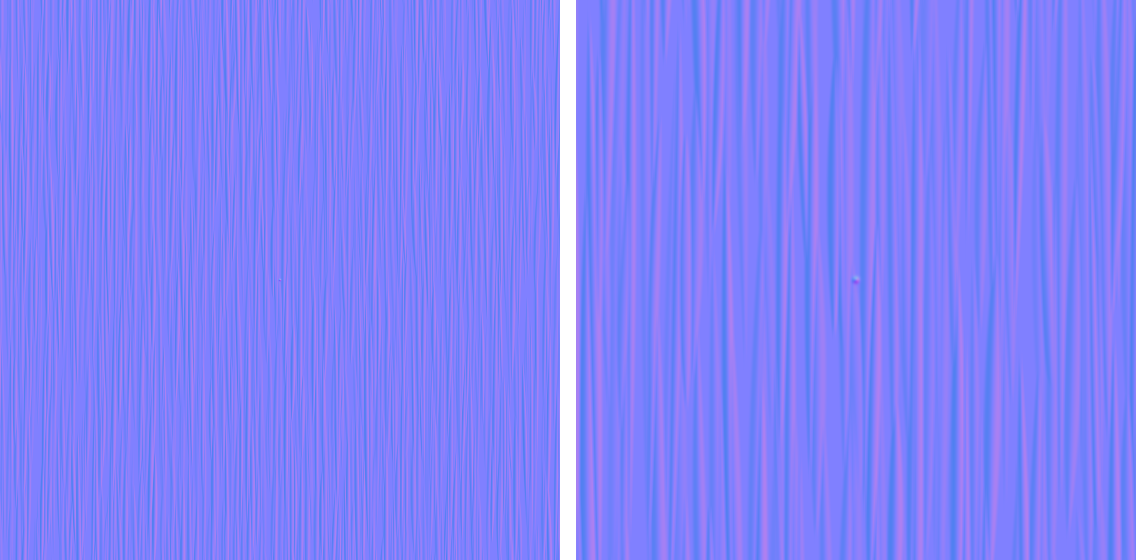
Left: the whole. Right: its middle third, enlarged.
This texture map is drawn by a WebGL 1 fragment shader. Its source:

```glsl
precision highp float;
// Tangent-space normal map of fine vertical fibres, as in brushed or combed stock.
// Tapered, slightly tilted fibres are scattered over layers of jittered cells;
// the slope of their combined height field is encoded as colour.

uniform vec2 u_resolution;

vec3 hash3(vec3 p) {
  p = fract(p * vec3(0.1031, 0.1030, 0.0973));
  p += dot(p, p.yxz + 33.33);
  return fract((p.xxy + p.yxx) * p.zyx);
}

// Height of one layer: each column is cut into cells holding one fibre each.
float fibreLayer(vec2 p, float layer) {
  float columns = 72.0;
  float cellLength = 0.24 + 0.09 * layer;
  float x = p.x * columns + layer * 0.37;
  float height = 0.0;
  for (int i = -1; i <= 1; i++) {
    float column = floor(x) + float(i);
    float y = p.y / cellLength + hash3(vec3(column, layer, 7.0)).x;
    vec3 place = hash3(vec3(column, floor(y), layer + 11.0));
    vec3 form = hash3(vec3(column, floor(y), layer + 23.0));

    // Position along the fibre, from -1 to 1 between its pointed ends.
    float along = (fract(y) - 0.5) * 2.0 / mix(0.65, 1.0, place.y);
    float taper = max(1.0 - along * along, 0.0);
    float halfWidth = mix(0.0032, 0.0056, form.x) * taper + 0.0001;

    // Tilt and a slight bend carry the fibre off the vertical.
    float drift = (place.z - 0.5) * 0.008 * along
                + (form.z - 0.5) * 0.003 * along * along;
    float across = ((x - column - place.x) / columns - drift) / halfWidth;
    float bump = max(1.0 - across * across, 0.0);
    float strength = mix(0.35, 1.2, form.y) * smoothstep(0.0, 0.25, taper);
    height = max(height, strength * halfWidth * bump * bump);
  }
  return height;
}

float fibreHeight(vec2 p) {
  float height = 0.0;
  for (int layer = 0; layer < 4; layer++) {
    height = max(height, fibreLayer(p, float(layer)));
  }
  return height;
}

void main() {
  vec2 p = gl_FragCoord.xy / u_resolution;

  // Central difference across the grain; its span also softens the creases.
  vec2 stepX = vec2(0.0009, 0.0);
  float slope = (fibreHeight(p + stepX) - fibreHeight(p - stepX)) / (2.0 * stepX.x);
  vec2 tilt = vec2(-0.108 * slope, 0.0);

  // One tiny raised speck in the centre.
  vec2 speck = (p - 0.5) / 0.0018;
  tilt += 0.4 * speck * exp(-dot(speck, speck));

  // Encode: neutral blue-violet, with blue falling off on the steep sides.
  gl_FragColor = vec4(0.5 + tilt, 1.0 - 0.31 * length(tilt), 1.0);
}
```
